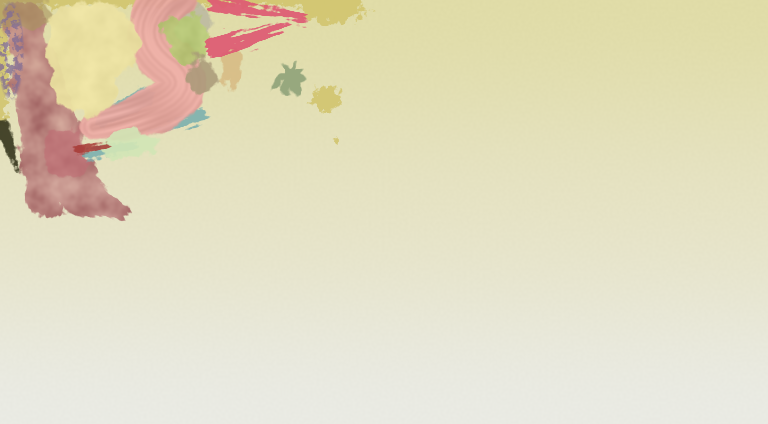
A Shadertoy shader for this background:

```glsl
// Weathered paper fading from straw to pale grey, with torn paint strokes in the upper left corner.

// Pseudo-random unit gradient for a lattice cell
vec2 cellGradient(vec2 cell) {
    float h = fract(sin(dot(cell, vec2(127.1, 311.7))) * 43758.5);
    return vec2(cos(6.2832 * h), sin(6.2832 * h));
}

float gradientNoise(vec2 p) {
    vec2 i = floor(p), f = fract(p), e = vec2(0.0, 1.0);
    vec2 u = f * f * f * (f * (f * 6.0 - 15.0) + 10.0);
    float low = mix(dot(cellGradient(i), f), dot(cellGradient(i + e.yx), f - e.yx), u.x);
    float high = mix(dot(cellGradient(i + e), f - e), dot(cellGradient(i + e.yy), f - e.yy), u.x);
    return mix(low, high, u.y);
}

float fbm(vec2 p) {
    float sum = 0.0, amplitude = 1.0;
    for (int i = 0; i < 3; i++) {
        sum += amplitude * gradientNoise(p);
        p = mat2(1.6, 1.2, -1.2, 1.6) * p + 7.3;
        amplitude *= 0.5;
    }
    return sum;
}

// Approximate distance to an ellipse
float blob(vec2 p, vec2 center, vec2 radii) {
    return (length((p - center) / radii) - 1.0) * min(radii.x, radii.y);
}

// Tapered brush stroke, frayed along its length by the given amount
float stroke(vec2 p, vec2 a, vec2 b, float startRadius, float endRadius, float fray) {
    vec2 axis = b - a, q = p - a, dir = normalize(axis);
    float t = clamp(dot(q, axis) / dot(axis, axis), 0.0, 1.0);
    float across = dot(q, vec2(-dir.y, dir.x));
    float bristles = gradientNoise(vec2(dot(q, dir) * 0.12, across * 1.2) + a);
    return length(q - axis * t) - mix(startRadius, endRadius, t) + fray * bristles;
}

// Distance to the middle of a quadratic curve
float curve(vec2 p, vec2 a, vec2 control, vec2 b) {
    float nearest = 1000.0;
    vec2 start = a;
    for (int i = 1; i <= 10; i++) {
        float t = float(i) / 10.0;
        vec2 end = mix(mix(a, control, t), mix(control, b, t), t);
        nearest = min(nearest, stroke(p, start, end, 0.0, 0.0, 0.0));
        start = end;
    }
    return nearest;
}

// Lay a colour over the canvas wherever the distance is negative
vec3 paint(vec3 under, vec3 pigment, float d, float opacity) {
    float soft = max(0.35, 80.0 / iResolution.y);
    return mix(under, pigment, opacity * (1.0 - smoothstep(-soft, soft, d)));
}

vec3 paper(vec2 p) {
    vec3 col = mix(vec3(0.915, 0.918, 0.890), vec3(0.902, 0.890, 0.775), smoothstep(0.0, 54.0, p.y));
    col = mix(col, vec3(0.878, 0.862, 0.655), smoothstep(42.0, 104.0, p.y));
    return col + 0.008 * gradientNoise(p * 1.3);
}

void mainImage(out vec4 fragColor, in vec2 fragCoord) {
    // One unit is a hundredth of the canvas height
    vec2 p = fragCoord / iResolution.y * 100.0;
    float coarse = fbm(p * 0.17), fine = fbm(p * 0.6 + 19.0);
    float torn = 2.2 * coarse + 0.5 * fine;
    vec3 col = paper(p);

    // Mustard edge and splatter
    float d = max(98.4 - p.y, p.x - 82.0);
    d = min(d, blob(p, vec2(78.0, 99.5), vec2(8.5, 5.0)));
    d = min(d, max(p.x - 1.8, 70.0 - p.y));
    d = min(d, blob(p, vec2(77.0, 76.5), vec2(3.2, 3.0)));
    d = min(d, blob(p, vec2(79.5, 67.0), vec2(0.6)));
    col = paint(col, vec3(0.82, 0.77, 0.43), d + 2.0 * fine + coarse, 0.9);

    // Mauve wash, thinner in cloudy places
    d = stroke(p, vec2(5.5, 95.0), vec2(12.0, 67.0), 4.5, 7.5, 0.8);
    d = min(d, stroke(p, vec2(13.0, 66.0), vec2(11.0, 54.5), 7.5, 5.0, 0.8));
    d = min(d, stroke(p, vec2(14.0, 59.0), vec2(26.0, 50.8), 7.5, 3.2, 1.0));
    col = paint(col, vec3(0.72, 0.49, 0.48) + 0.10 * coarse, d + torn, 0.88 - 0.2 * coarse);
    d = blob(p, vec2(15.5, 64.0), vec2(5.0, 6.5));
    col = paint(col, vec3(0.75, 0.42, 0.45), d + torn, 0.6);

    // Olive mottling, violet flecks and a dark sliver on the left
    d = blob(p, vec2(5.0, 98.0), vec2(7.0, 5.0));
    col = paint(col, vec3(0.67, 0.59, 0.38), d + 3.0 * coarse, 0.65);
    d = max(blob(p, vec2(2.5, 88.0), vec2(3.0, 11.0)), 0.1 - 2.0 * fine);
    col = paint(col, vec3(0.51, 0.43, 0.58), d, 0.8);
    d = stroke(p, vec2(0.5, 70.0), vec2(4.3, 60.0), 1.8, 0.5, 0.5);
    col = paint(col, vec3(0.24, 0.24, 0.14), d + 0.7 * fine, 0.95);

    // Teal under the rose ribbon
    d = stroke(p, vec2(36.0, 69.0), vec2(47.0, 72.5), 0.5, 1.7, 1.8);
    d = min(d, stroke(p, vec2(24.0, 71.5), vec2(34.0, 77.0), 1.5, 2.5, 1.0));
    d = min(d, stroke(p, vec2(21.0, 63.5), vec2(31.0, 65.5), 1.2, 1.0, 1.0));
    col = paint(col, vec3(0.46, 0.68, 0.68), d + 0.8 * fine, 0.85);
    d = blob(p, vec2(44.0, 94.0), vec2(6.0, 6.0));
    col = paint(col, vec3(0.73, 0.72, 0.63), d + torn, 0.85);

    // Winding rose ribbon, streaked along its length
    d = curve(p, vec2(41.0, 102.0), vec2(29.0, 92.0), vec2(41.0, 84.0));
    d = min(d, curve(p, vec2(41.0, 84.0), vec2(49.0, 76.0), vec2(22.0, 70.0)));
    float streaks = gradientNoise(vec2(d * 0.9, (p.x + p.y) * 0.06));
    d -= mix(3.0, 6.0, smoothstep(20.0, 40.0, p.x));
    col = paint(col, vec3(0.89, 0.64, 0.61) + 0.10 * streaks, d + 0.5 * torn, 0.95);

    // Butter, lime, umber and tan patches
    d = min(blob(p, vec2(21.5, 90.0), vec2(10.8, 10.0)), blob(p, vec2(20.0, 80.0), vec2(7.5, 7.0)));
    col = paint(col, vec3(0.92, 0.88, 0.63) + 0.04 * coarse, d + torn, 0.96);
    d = blob(p, vec2(44.8, 90.8), vec2(5.8, 5.2));
    col = paint(col, vec3(0.72, 0.79, 0.46) + 0.07 * coarse, d + 1.5 * torn, 0.9);
    d = blob(p, vec2(48.2, 82.0), vec2(3.2, 5.0));
    col = paint(col, vec3(0.66, 0.60, 0.47), d + torn, 0.85);
    d = blob(p, vec2(53.8, 84.0), vec2(2.3, 3.5));
    col = paint(col, vec3(0.84, 0.72, 0.50), d + 1.5 * torn, 0.8);

    // Crimson dry-brush sweeps
    d = stroke(p, vec2(51.5, 89.0), vec2(67.5, 94.0), 2.5, 0.8, 3.0);
    d = min(d, stroke(p, vec2(51.0, 98.6), vec2(71.0, 96.2), 1.7, 0.9, 2.6));
    col = paint(col, vec3(0.87, 0.35, 0.45), d + 0.8 * fine, 0.92);

    // Sage tuft with radiating tips
    vec2 q = p - vec2(68.5, 82.0);
    d = blob(q, vec2(0.0), vec2(3.0, 4.5)) + 0.6 * sin(7.0 * atan(q.y, q.x) + 5.0 * coarse);
    col = paint(col, vec3(0.54, 0.62, 0.46), d + torn, 0.85);

    // Mint splash and rust dab
    d = blob(p, vec2(30.5, 65.8), vec2(6.5, 3.8));
    col = paint(col, vec3(0.82, 0.90, 0.71), d + 1.5 * torn, 0.9);
    d = stroke(p, vec2(19.0, 64.8), vec2(25.0, 65.6), 1.2, 0.7, 1.5);
    col = paint(col, vec3(0.65, 0.22, 0.20), d + 0.6 * fine, 0.85);

    fragColor = vec4(clamp(col, 0.0, 1.0), 1.0);
}
```
